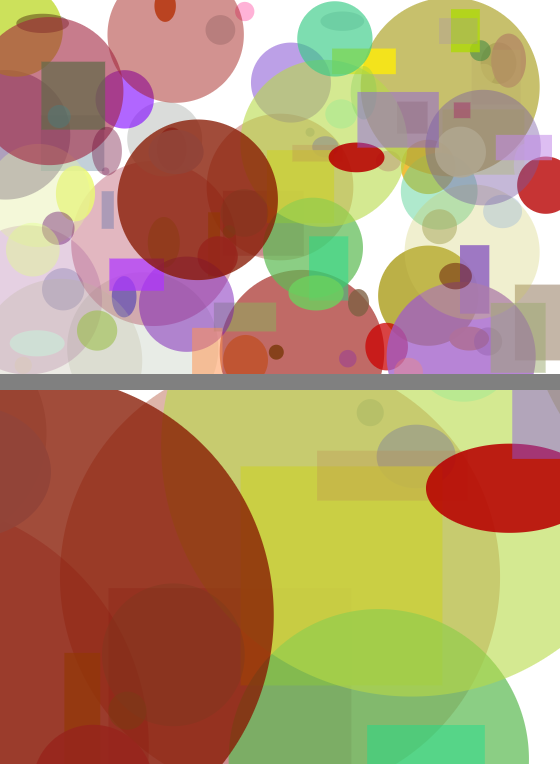
Top: the whole. Bottom: its middle third, enlarged.
Write a Shadertoy shader that draws this background.

```glsl
// Translucent discs, ellipses and boxes of mixed colours stacked on white.
// One loop paints back to front: every fourth shape is a large disc on an even
// low-discrepancy scatter, the others are small and placed by hash.

#define SHAPE_COUNT 96
#define BIG_EVERY 4
#define BIG_RADIUS vec2(0.10, 0.25)
#define DISC_RADIUS vec2(0.008, 0.08)
#define ELLIPSE_RADIUS vec2(0.025, 0.075)
#define BOX_HALF_SIZE vec2(0.016, 0.11)
#define OPACITY vec2(0.25, 0.95)
#define BIG_TINT_SPREAD 0.28
#define SMALL_TINT_SPREAD 0.55
#define SEED 17.0

// Four random values from one number
vec4 hash4(float n) {
    vec4 p = fract(vec4(n) * vec4(0.1031, 0.1030, 0.0973, 0.1099));
    p += dot(p, p.wzxy + 33.33);
    return fract((p.xxyz + p.yzzw) * p.zywx);
}

// Approximate signed distance to an axis-aligned ellipse; exact for a disc
float ellipseDistance(vec2 p, vec2 radii) {
    float k = length(p / radii);
    float slope = length(p / (radii * radii));
    return k * (k - 1.0) / max(slope, 1e-4);
}

float boxDistance(vec2 p, vec2 halfSize) {
    vec2 q = abs(p) - halfSize;
    return max(q.x, q.y);
}

// Weighted choice of base colour, pick in 0..1
vec3 baseColour(float pick) {
    if (pick < 0.22) return vec3(0.83, 0.77, 0.25); // olive yellow
    if (pick < 0.44) return vec3(0.54, 0.16, 0.13); // brick red
    if (pick < 0.62) return vec3(0.55, 0.45, 0.72); // mauve
    if (pick < 0.75) return vec3(0.25, 0.76, 0.47); // green
    if (pick < 0.84) return vec3(0.55, 0.18, 0.84); // violet
    return vec3(0.84, 0.80, 0.74);                  // pale grey
}

void mainImage(out vec4 fragColor, in vec2 fragCoord) {
    float pixel = 1.0 / iResolution.y;
    float aspect = iResolution.x * pixel;
    vec2 uv = fragCoord * pixel;
    vec3 colour = vec3(1.0);

    for (int i = 0; i < SHAPE_COUNT; i++) {
        float id = float(i) + SEED;
        vec4 place = hash4(id * 3.17);
        vec4 form = hash4(id * 5.71 + 40.0);
        vec4 tint = hash4(id * 7.39 + 90.0);
        bool isBig = i % BIG_EVERY == 0;
        float bigIndex = float(i / BIG_EVERY);

        // Position and base colour, spread evenly for the large discs
        vec2 centre = isBig ? fract(0.5 + bigIndex * vec2(0.7549, 0.5698)) : place.xy;
        float pick = isBig ? fract(0.3 + bigIndex * 0.618) : place.z;
        vec2 p = uv - centre * vec2(aspect, 1.0);

        // Shape
        float d;
        if (isBig) {
            d = ellipseDistance(p, vec2(mix(BIG_RADIUS.x, BIG_RADIUS.y, form.x)));
        } else if (form.z < 0.42) {
            d = boxDistance(p, mix(BOX_HALF_SIZE.xx, BOX_HALF_SIZE.yy, form.xy));
        } else if (form.z < 0.78) {
            d = ellipseDistance(p, mix(ELLIPSE_RADIUS.xx, ELLIPSE_RADIUS.yy, form.xy));
        } else {
            d = ellipseDistance(p, vec2(mix(DISC_RADIUS.x, DISC_RADIUS.y, form.x)));
        }

        // Tint and blend
        float spread = isBig ? BIG_TINT_SPREAD : SMALL_TINT_SPREAD;
        vec3 paint = clamp(baseColour(pick) + (tint.rgb - 0.5) * spread, 0.0, 1.0);
        float coverage = clamp(0.5 - d / pixel, 0.0, 1.0);
        colour = mix(colour, paint, coverage * mix(OPACITY.x, OPACITY.y, tint.a));
    }
    fragColor = vec4(colour, 1.0);
}
```
